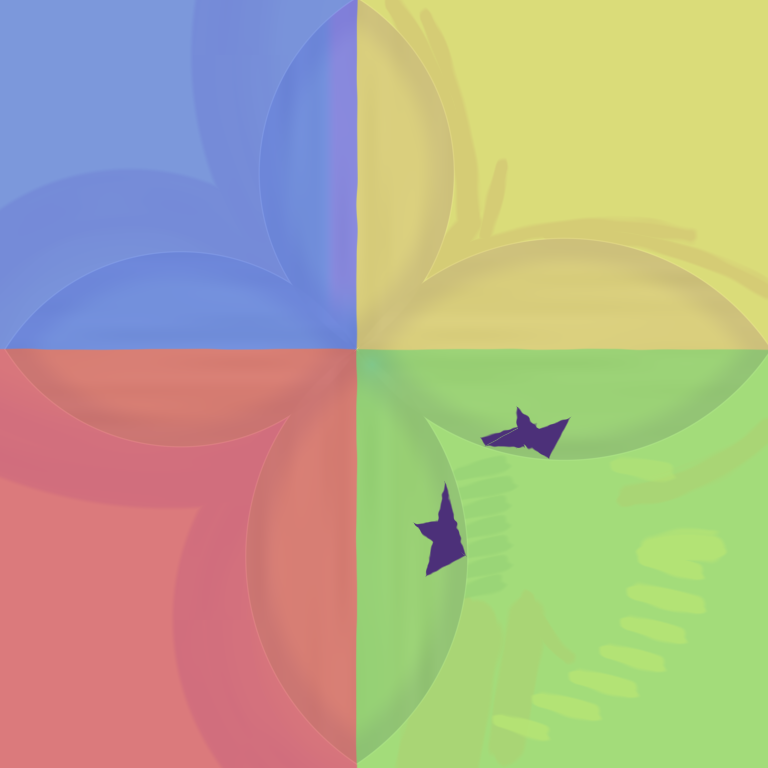
Give the GLSL for this background, as a three.js fragment shader.

```glsl
// Four painted quadrants behind a four-petal flower, with brush strokes and two dark shards.
varying vec2 vUv;

const vec2 CENTRE = vec2(0.4645, 0.5452);
const vec2 BIG_PETAL = vec2(0.27, 0.1445); // half length, half width
const vec2 SMALL_PETAL = vec2(0.229, 0.127);
const float RIM_DEPTH = 0.05;
const float EDGE = 0.0014;
const vec3 BLUE = vec3(0.486, 0.598, 0.86);
const vec3 YELLOW = vec3(0.855, 0.863, 0.475);
const vec3 RED = vec3(0.86, 0.478, 0.485);
const vec3 GREEN = vec3(0.64, 0.863, 0.48);
const vec3 BLUE_PETAL = vec3(0.447, 0.56, 0.86);
const vec3 YELLOW_PETAL = vec3(0.85, 0.807, 0.487);
const vec3 RED_PETAL = vec3(0.84, 0.49, 0.45);
const vec3 GREEN_PETAL = vec3(0.605, 0.82, 0.46);
const vec3 RIM_TINT = vec3(0.93, 0.915, 0.98);
const vec3 BLUE_HALO = vec3(0.457, 0.54, 0.845);
const vec3 RED_HALO = vec3(0.818, 0.428, 0.49);
const vec3 OCHRE = vec3(0.825, 0.765, 0.45);
const vec3 OLIVE = vec3(0.685, 0.81, 0.435);
const vec3 LIME = vec3(0.715, 0.895, 0.455);
const vec3 LEAF = vec3(0.57, 0.81, 0.45);
const vec3 VIOLET = vec3(0.555, 0.52, 0.86);
const vec3 TEAL = vec3(0.48, 0.79, 0.58);
const vec3 SHARD = vec3(0.3, 0.19, 0.475);

float hash(vec2 p) {
  vec3 h = fract(p.xyx * 0.1031);
  h += dot(h, h.yzx + 33.33);
  return fract((h.x + h.y) * h.z);
}

float noise(vec2 p) {
  vec2 i = floor(p), f = fract(p);
  f = f * f * (3.0 - 2.0 * f);
  return mix(mix(hash(i), hash(i + vec2(1, 0)), f.x),
             mix(hash(i + vec2(0, 1)), hash(i + vec2(1, 1)), f.x), f.y);
}

float fill(float d) { return 1.0 - smoothstep(-EDGE, EDGE, d); }

vec3 quadrants(vec2 s, vec3 tl, vec3 tr, vec3 bl, vec3 br) {
  return mix(mix(bl, br, s.x), mix(tl, tr, s.x), s.y);
}

float petal(vec2 q, vec2 size) {
  float r = dot(size, size) / (2.0 * size.y);
  return length(vec2(q.x - size.x, abs(q.y) + r - size.y)) - r;
}

// Disc with streaks that follow its curve
float halo(vec2 p, vec2 c, float r) {
  vec2 v = p - c;
  float depth = r - length(v);
  float streak = noise(vec2(depth * 70.0, atan(v.y, v.x) * 3.0));
  return smoothstep(-0.002, 0.006, depth) * (1.0 - 0.6 * smoothstep(0.06, 0.14, depth)) * (0.78 + 0.22 * streak);
}

// Brush stroke from ends.xy to ends.zw, bowed to its left by bend
float stroke(vec2 p, vec4 ends, float bend, float width) {
  vec2 ab = ends.zw - ends.xy, dir = normalize(ab), v = p - ends.xy;
  float len = length(ab), along = dot(v, dir), t = clamp(along / len, 0.0, 1.0);
  float across = dot(v, vec2(-dir.y, dir.x)) - bend * 4.0 * t * (1.0 - t);
  float d = length(vec2(along - t * len, across)) - width;
  d += 0.008 * (noise(vec2(along * 25.0, across * 140.0)) - 0.5);
  return 1.0 - smoothstep(-0.005, 0.003, d);
}

float side(vec2 p, vec2 a, vec2 b) { return dot(p - a, normalize(vec2(b.y - a.y, a.x - b.x))); }

// Corners run anticlockwise
float triangle(vec2 p, vec2 a, vec2 b, vec2 c) {
  return max(side(p, a, b), max(side(p, b, c), side(p, c, a)));
}

void main() {
  vec2 p = vUv, c = p - CENTRE;
  vec2 s = smoothstep(-EDGE, EDGE, c + 0.002 * (noise(p.yx * 30.0) - 0.5)), o = 1.0 - s;
  vec3 col = quadrants(s, BLUE, YELLOW, RED, GREEN);

  // Broad arches on the left
  float blue = max(halo(p, vec2(0.725, 0.928), 0.478), halo(p, vec2(0.169, 0.482), 0.3));
  float red = max(halo(p, vec2(0.221, 0.961), 0.625), halo(p, vec2(0.548, 0.193), 0.325));
  col = mix(col, BLUE_HALO, blue * o.x * s.y);
  col = mix(col, RED_HALO, red * o.x * o.y);

  // Ochre strokes, upper right
  float k = stroke(p, vec4(0.514, 0.993, 0.609, 0.7), 0.024, 0.015);
  k = max(k, stroke(p, vec4(0.557, 0.977, 0.618, 0.727), 0.012, 0.01));
  k = max(k, stroke(p, vec4(0.655, 0.781, 0.634, 0.694), 0.0, 0.01));
  k = max(k, stroke(p, vec4(0.612, 0.71, 0.573, 0.65), 0.0, 0.02));
  k = max(k, stroke(p, vec4(0.573, 0.659, 0.898, 0.693), 0.027, 0.012));
  k = max(k, stroke(p, vec4(0.716, 0.698, 1.0, 0.622), 0.02, 0.012));
  col = mix(col, OCHRE, 0.65 * k * s.x * s.y);

  // Olive, leaf and lime strokes, lower right
  k = stroke(p, vec4(0.6, 0.17, 0.57, 0.0), 0.0, 0.055);
  k = max(k, stroke(p, vec4(0.685, 0.2, 0.66, 0.03), 0.0, 0.026));
  k = max(k, stroke(p, vec4(0.69, 0.222, 0.742, 0.145), -0.008, 0.01));
  k = max(k, stroke(p, vec4(0.82, 0.355, 1.0, 0.44), -0.015, 0.018));
  col = mix(col, OLIVE, 0.5 * k);
  float leaf = 0.0, lime = stroke(p, vec4(0.85, 0.283, 0.925, 0.287), 0.004, 0.021);
  for (int i = 0; i < 7; i++) {
    float t = float(i) / 6.0, h = hash(vec2(i, 7));
    vec2 a = vec2(0.6, 0.385 - 0.155 * t), reach = vec2(0.018 + 0.022 * h, -0.008);
    leaf = max(leaf, stroke(p, vec4(a, a + vec2(0.035 + 0.03 * h, 0.012)), 0.0, 0.011));
    a = mix(vec2(0.875, 0.265), vec2(0.68, 0.055), t) + vec2(0.19, -0.06) * t * (1.0 - t);
    lime = max(lime, stroke(p, vec4(a - reach, a + reach), 0.0, 0.007 + 0.009 * h));
  }
  lime = max(lime, 0.6 * stroke(p, vec4(0.81, 0.395, 0.865, 0.387), 0.0, 0.014));
  col = mix(mix(col, LEAF, 0.5 * leaf), LIME, 0.85 * lime);

  // Petals, each a quarter turn from the last
  float rim = 0.0, flower = 1.0, grain = 0.0;
  vec2 q = c;
  for (int i = 0; i < 4; i++) {
    float d = petal(q, (i == 0 || i == 3) ? BIG_PETAL : SMALL_PETAL);
    rim = max(rim, fill(d) * (1.0 - smoothstep(0.012, RIM_DEPTH, -d)));
    grain += fill(d) * (noise(vec2(q.x * 7.0, q.y * 55.0)) - 0.5);
    flower = min(flower, d);
    q = vec2(q.y, -q.x);
  }
  vec3 inner = quadrants(s, BLUE_PETAL, YELLOW_PETAL, RED_PETAL, GREEN_PETAL);
  float strip = smoothstep(-0.045, -0.025, c.x) * smoothstep(0.02, 0.1, c.y);
  inner = mix(inner, VIOLET, 0.75 * strip * o.x * s.y);
  inner = mix(inner, LEAF, 0.6 * (1.0 - smoothstep(0.02, 0.07, c.x)) * s.x * o.y);
  inner = (inner + 0.025 * grain) * mix(vec3(1), RIM_TINT, 0.8 * rim);
  inner = mix(inner, TEAL, 0.7 * exp(-45.0 * length(c - vec2(0.02, -0.02))) * s.x * o.y);
  col = mix(col, inner, fill(flower));
  col += 0.035 * (1.0 - smoothstep(0.0, 0.0018, abs(flower)));

  // Dark shards
  p += 0.003 * (noise(p * 160.0) - 0.5);
  float d = triangle(p, vec2(0.742, 0.456), vec2(0.667, 0.43), vec2(0.714, 0.402));
  d = min(d, triangle(p, vec2(0.673, 0.47), vec2(0.673, 0.417), vec2(0.714, 0.432)));
  d = min(d, triangle(p, vec2(0.627, 0.431), vec2(0.633, 0.42), vec2(0.68, 0.445)));
  d = min(d, triangle(p, vec2(0.633, 0.42), vec2(0.682, 0.417), vec2(0.68, 0.445)));
  d = min(d, triangle(p, vec2(0.579, 0.371), vec2(0.565, 0.297), vec2(0.606, 0.276)));
  d = min(d, triangle(p, vec2(0.538, 0.318), vec2(0.586, 0.271), vec2(0.586, 0.323)));
  d = min(d, triangle(p, vec2(0.554, 0.249), vec2(0.605, 0.276), vec2(0.568, 0.318)));
  gl_FragColor = vec4(mix(col, SHARD, fill(d)), 1.0);
}
```
